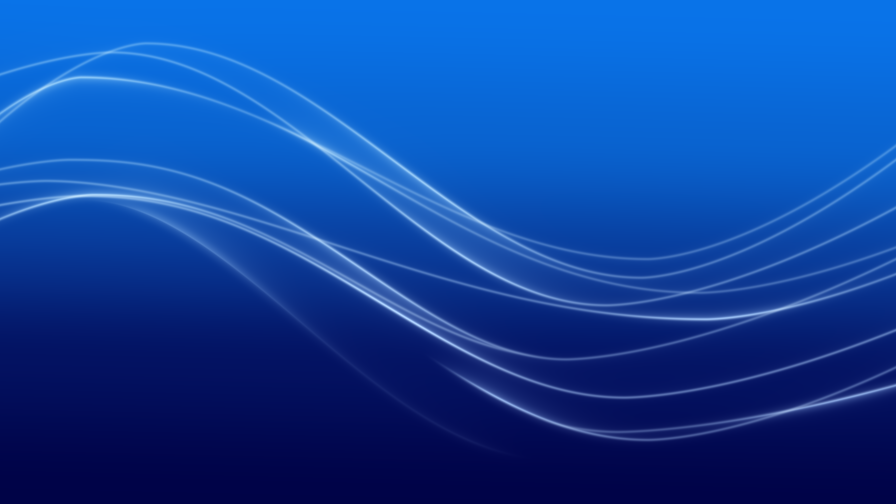
Give the GLSL for this background, as a WebGL 2 fragment shader.

```glsl
#version 300 es
precision highp float;

uniform vec2 u_resolution;
out vec4 fragColor;

// Backdrop colours, from top to bottom
const vec3 SKY = vec3(0.035, 0.45, 0.91);
const vec3 AZURE = vec3(0.035, 0.385, 0.81);
const vec3 COBALT = vec3(0.03, 0.22, 0.59);
const vec3 NAVY = vec3(0.012, 0.075, 0.39);
const vec3 MIDNIGHT = vec3(0.0, 0.01, 0.28);
const float TILT = 0.04;

// Light of the strands
const vec3 LINE_TINT = vec3(0.68, 0.80, 1.0);
const vec3 VEIL_TINT = vec3(0.55, 0.70, 1.0);
const float LINE_WIDTH = 0.0030;
const float HALO_WIDTH = 0.011;
const float HALO_GAIN = 0.13;
const float VEIL_GAIN = 0.24;
const float GLINT_SPREAD = 0.11;
const float END_CURVE = 1.6;
const float SPAN_FADE = 0.09;
const float PI = 3.14159265;

const int STRANDS = 11;

// Crest x, crest y, trough x, trough y
const vec4 SPINE[STRANDS] = vec4[STRANDS](
    vec4(0.163, 0.914, 0.716, 0.449),
    vec4(0.124, 0.896, 0.677, 0.394),
    vec4(0.091, 0.847, 0.723, 0.486),
    vec4(0.221, 0.796, 0.781, 0.419),
    vec4(0.078, 0.683, 0.632, 0.287),
    vec4(0.052, 0.641, 0.788, 0.366),
    vec4(0.091, 0.611, 0.697, 0.211),
    vec4(0.111, 0.606, 0.723, 0.127),
    vec4(0.111, 0.606, 0.690, 0.143),
    vec4(0.098, 0.602, 0.625, 0.086),
    vec4(0.104, 0.613, 0.632, 0.289));

// Left height, right height, visible from x, visible to x
const vec4 REACH[STRANDS] = vec4[STRANDS](
    vec4(0.759, 0.683, -0.1, 1.1),
    vec4(0.852, 0.588, -0.1, 1.1),
    vec4(0.775, 0.711, -0.1, 1.1),
    vec4(0.700, 0.509, 0.28, 1.1),
    vec4(0.664, 0.486, -0.1, 1.1),
    vec4(0.634, 0.456, -0.1, 1.1),
    vec4(0.593, 0.345, -0.1, 1.1),
    vec4(0.565, 0.271, 0.47, 1.1),
    vec4(0.565, 0.236, 0.58, 1.1),
    vec4(0.580, 0.100, 0.08, 0.6),
    vec4(0.565, 0.444, -0.1, 0.62));

// Skew of descent, veil depth (positive is above), glint x, line strength
const vec4 FINISH[STRANDS] = vec4[STRANDS](
    vec4(1.00, -0.06, 0.48, 0.42),
    vec4(1.00, 0.07, 0.52, 0.45),
    vec4(1.00, -0.03, 0.08, 0.36),
    vec4(0.80, 0.04, 0.32, 0.36),
    vec4(1.20, -0.05, 0.40, 0.42),
    vec4(0.90, 0.03, 0.80, 0.45),
    vec4(1.10, 0.05, 0.45, 0.55),
    vec4(1.00, 0.06, 0.54, 0.42),
    vec4(1.00, -0.02, 0.95, 0.36),
    vec4(0.92, 0.07, 0.20, 0.06),
    vec4(1.10, 0.03, 0.10, 0.45));

vec3 backdrop(float h) {
    vec3 c = mix(MIDNIGHT, NAVY, smoothstep(0.0, 0.32, h));
    c = mix(c, COBALT, smoothstep(0.27, 0.52, h));
    c = mix(c, AZURE, smoothstep(0.45, 0.74, h));
    return mix(c, SKY, smoothstep(0.68, 1.0, h));
}

// Height of a strand: rise to the crest, swing to the trough, rise again
float strandHeight(float x, vec4 spine, vec2 ends, float skew) {
    if (x < spine.x)
        return mix(spine.y, ends.x, pow((spine.x - x) / spine.x, END_CURVE));
    if (x > spine.z)
        return mix(spine.w, ends.y, pow((x - spine.z) / (1.0 - spine.z), END_CURVE));
    float t = pow((x - spine.x) / (spine.z - spine.x), skew);
    return mix(spine.y, spine.w, 0.5 - 0.5 * cos(PI * t));
}

float bell(float d, float width) {
    return exp(-d * d / (width * width));
}

void main() {
    vec2 uv = gl_FragCoord.xy / u_resolution;
    float aspect = u_resolution.x / u_resolution.y;
    float pixel = 1.0 / u_resolution.y;
    float lineWidth = max(LINE_WIDTH, 0.8 * pixel);
    vec3 color = backdrop(uv.y + TILT * (uv.x - 0.5));

    for (int i = 0; i < STRANDS; i++) {
        vec4 reach = REACH[i];
        vec4 finish = FINISH[i];
        float h = strandHeight(uv.x, SPINE[i], reach.xy, finish.x);
        float ahead = strandHeight(uv.x + 0.002, SPINE[i], reach.xy, finish.x);
        float slope = (ahead - h) / (0.002 * aspect);
        float d = (uv.y - h) * inversesqrt(1.0 + slope * slope);

        float shown = smoothstep(reach.z, reach.z + SPAN_FADE, uv.x)
                    * (1.0 - smoothstep(reach.w - SPAN_FADE, reach.w, uv.x));
        float glint = bell(uv.x - finish.z, GLINT_SPREAD);

        // Thin line with a soft halo, and a veil on one side
        float line = finish.w * (0.8 + 0.5 * glint) * bell(d, lineWidth);
        float halo = HALO_GAIN * (0.25 + glint) * bell(d, HALO_WIDTH);
        float inside = d * sign(finish.y);
        float veil = smoothstep(-pixel, pixel, inside)
                   * exp(-max(inside, 0.0) / abs(finish.y) * 2.0);
        veil *= VEIL_GAIN * (0.12 + glint);

        vec3 light = shown * (LINE_TINT * (line + halo) + VEIL_TINT * veil);
        color += (1.0 - color) * min(light, 1.0);
    }
    fragColor = vec4(color, 1.0);
}
```
